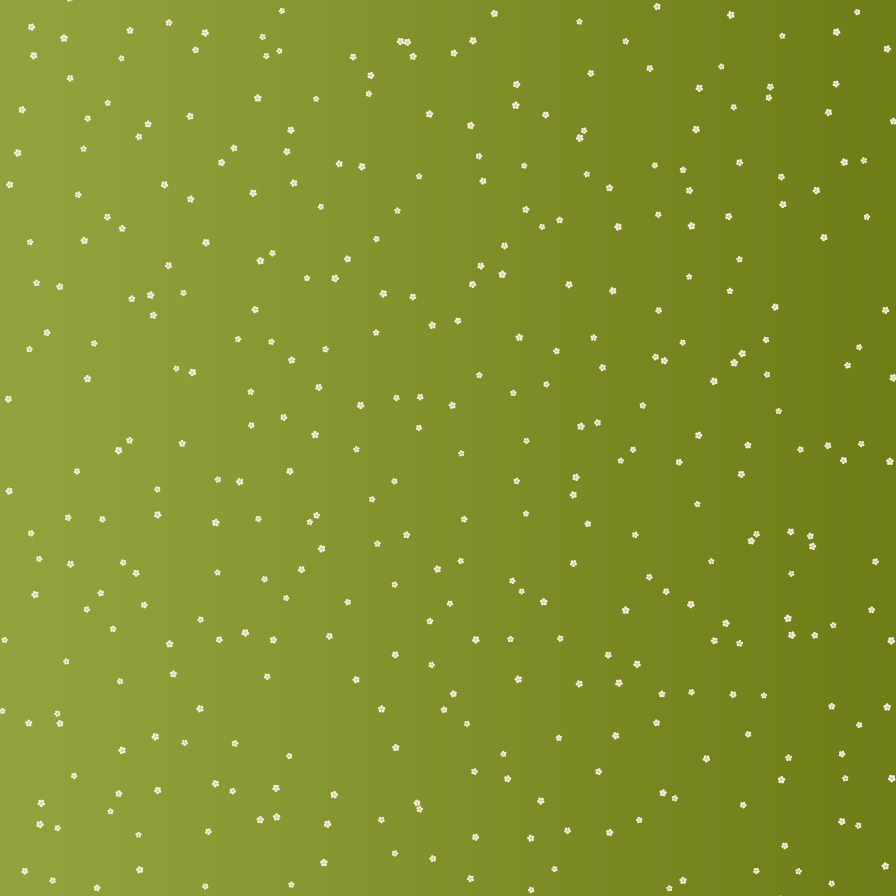
Reproduce this pattern procedurally as a WebGL 2 fragment shader.

```glsl
#version 300 es
precision highp float;
// Tiny cream five-petal flowers scattered over a smooth olive green gradient.
// The flowers sit at jittered points of a cellular grid, each with its own turn;
// a petal is a disc repeated around the centre by folding the angle.

uniform vec2 u_resolution;
out vec4 fragColor;

const vec3 GREEN_LEFT = vec3(0.575, 0.638, 0.238);
const vec3 GREEN_RIGHT = vec3(0.432, 0.492, 0.090);
const vec3 PETAL_COLOR = vec3(0.97, 0.94, 0.87);
const vec3 CENTRE_COLOR = vec3(0.84, 0.70, 0.58);

const float GRID = 20.0;            // cells along the canvas height
const float FILL = 0.93;            // share of cells that hold a flower
const float JITTER = 0.94;          // reach of a flower within its cell
const float FLOWER_RADIUS = 0.0040; // in canvas heights
const float SIZE_SPREAD = 0.12;     // relative variation of the radius
const float PETALS = 5.0;
const float PETAL_OFFSET = 0.60;    // in flower radii
const float PETAL_RADIUS = 0.38;
const float CORE_RADIUS = 0.36;
const float CENTRE_RADIUS = 0.20;
const float EDGE_PIXELS = 0.65;     // half width of the smoothed edge
const float TAU = 6.2831853;

// Three random values per cell
vec3 hash3(vec2 cell) {
    vec3 p = fract(cell.xyx * vec3(0.1031, 0.1030, 0.0973) + 0.317);
    p += dot(p, p.yxz + 33.33);
    return fract((p.xxy + p.yzz) * p.zyx);
}

// Signed distance to a flower of radius 1
float flowerDistance(vec2 p, float turn) {
    float sector = TAU / PETALS;
    float angle = mod(atan(p.y, p.x) + turn, sector) - 0.5 * sector;
    float r = length(p);
    vec2 folded = r * vec2(cos(angle), sin(angle));
    float petal = length(folded - vec2(PETAL_OFFSET, 0.0)) - PETAL_RADIUS;
    return min(petal, r - CORE_RADIUS);
}

float coverage(float dist, float edge) {
    return 1.0 - smoothstep(-edge, edge, dist);
}

void main() {
    vec2 uv = gl_FragCoord.xy / u_resolution.y;
    float across = gl_FragCoord.x / u_resolution.x;
    vec3 color = mix(GREEN_LEFT, GREEN_RIGHT, smoothstep(0.0, 1.0, mix(0.03, 0.97, across)) * 0.3 + across * 0.7);

    // Flowers of this cell and its neighbours
    vec2 home = floor(uv * GRID);
    for (int y = -1; y <= 1; y++) {
        for (int x = -1; x <= 1; x++) {
            vec2 cell = home + vec2(x, y);
            vec3 place = hash3(cell);
            vec3 traits = hash3(cell + 57.0);
            if (traits.x > FILL) continue;

            vec2 centre = (cell + 0.5 + JITTER * (place.xy - 0.5)) / GRID;
            float radius = FLOWER_RADIUS * (1.0 + SIZE_SPREAD * (2.0 * traits.y - 1.0));
            float edge = EDGE_PIXELS / (u_resolution.y * radius);
            vec2 p = (uv - centre) / radius;

            float flower = coverage(flowerDistance(p, place.z * TAU), edge);
            float heart = coverage(length(p) - CENTRE_RADIUS, edge);
            color = mix(color, mix(PETAL_COLOR, CENTRE_COLOR, heart), flower);
        }
    }
    fragColor = vec4(color, 1.0);
}
```
